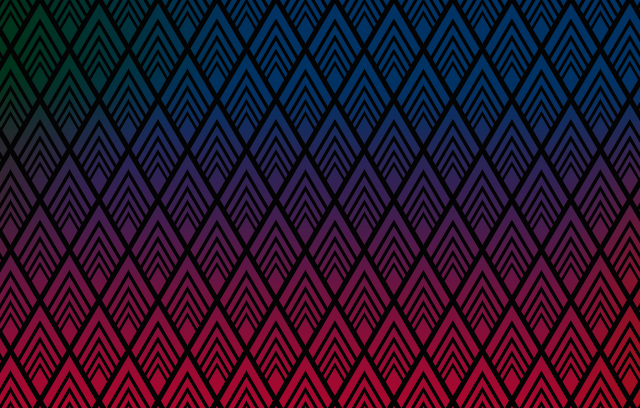
A WebGL 2 fragment shader for this pattern:

```glsl
#version 300 es
precision highp float;
// Diamond lattice whose cells hold nested chevrons above a small solid diamond.
// Each cell is a unit square in skewed coordinates, so bands are steps of min(p, q);
// the ink is a soft gradient over the canvas, from green and blue down to crimson.

#define COLUMNS 10.85
#define ROWS 4.055
#define PHASE vec2(0.678, 1.983)
#define BORDER 0.050
#define GAPS 4
#define FIRST_GAP 0.20
#define GAP_STEP 0.17
#define STEP_SHRINK 0.01
#define GAP_WIDTH 0.065
#define GAP_THINNING 0.005

uniform vec2 u_resolution;
out vec4 fragColor;

const vec3 GROUND  = vec3(0.020, 0.014, 0.020);
const vec3 BLUE    = vec3(0.000, 0.195, 0.390);
const vec3 VIOLET  = vec3(0.200, 0.130, 0.330);
const vec3 PLUM    = vec3(0.400, 0.080, 0.260);
const vec3 CRIMSON = vec3(0.660, 0.030, 0.180);
const vec3 GREEN   = vec3(0.000, 0.200, 0.080);
const vec3 UMBER   = vec3(0.210, 0.140, 0.170);
const vec3 RED     = vec3(0.620, 0.060, 0.080);

// Ink colour; uv.x runs right and uv.y runs down.
vec3 inkColor(vec2 uv) {
    vec3 middle = mix(BLUE, VIOLET, smoothstep(0.18, 0.48, uv.y));
    middle = mix(middle, PLUM, smoothstep(0.42, 0.74, uv.y));
    middle = mix(middle, CRIMSON, smoothstep(0.62, 1.02, uv.y));

    vec3 left = mix(GREEN, UMBER, smoothstep(0.15, 0.45, uv.y));
    left = mix(left, PLUM, smoothstep(0.40, 0.75, uv.y));
    left = mix(left, CRIMSON, smoothstep(0.62, 1.02, uv.y));

    // The left tint narrows lower down; the right edge warms.
    float reach = mix(0.46, 0.18, smoothstep(0.1, 0.5, uv.y));
    vec3 color = mix(left, middle, smoothstep(-0.08, reach, uv.x));
    float warmth = smoothstep(0.84, 1.04, uv.x) * smoothstep(0.15, 0.9, uv.y);
    return mix(color, RED, 0.7 * warmth);
}

// Coverage of ink in one cell; aa is half the soft edge in cell units.
float cellInk(vec2 cell, float aa) {
    float depth = min(cell.x, cell.y);
    float edge = min(depth, 1.0 - max(cell.x, cell.y));
    float ink = smoothstep(-aa, aa, edge - BORDER);

    // Dark gaps get closer and thinner toward the small diamond.
    for (int i = 0; i < GAPS; i++) {
        float k = float(i);
        float halfWidth = 0.5 * (GAP_WIDTH - GAP_THINNING * k);
        float center = FIRST_GAP + GAP_STEP * k - STEP_SHRINK * k * k + halfWidth;
        ink *= smoothstep(-aa, aa, abs(depth - center) - halfWidth);
    }
    return ink;
}

void main() {
    vec2 uv = gl_FragCoord.xy / u_resolution;
    uv.y = 1.0 - uv.y;

    // Skewed lattice coordinates: both run downward along the diamond sides.
    vec2 repeats = vec2(COLUMNS, ROWS);
    vec2 grid = uv * repeats - PHASE;
    vec2 cell = fract(vec2(grid.y - grid.x, grid.y + grid.x));
    float aa = 0.6 * length(repeats / u_resolution);

    fragColor = vec4(mix(GROUND, inkColor(uv), cellInk(cell, aa)), 1.0);
}
```
